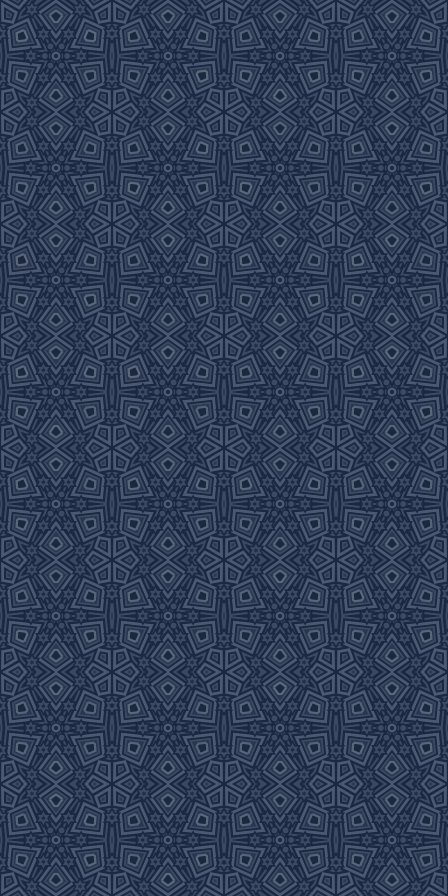
A Shadertoy shader for this pattern:

```glsl
// Indigo geometric lattice: six-petal rosettes at cell centres, smaller six-petal
// flowers at cell corners, and six-pointed stars in the gaps between them.
// Nested outlines are bands of one distance field; 4 by 8 whole cells wrap around.

const float PI = 3.14159265;
const vec2 REPEATS = vec2(4.0, 8.0);

const vec3 NIGHT = vec3(0.105, 0.155, 0.255);
const vec3 NAVY  = vec3(0.16, 0.22, 0.32);
const vec3 SLATE = vec3(0.24, 0.29, 0.39);
const vec3 STEEL = vec3(0.30, 0.35, 0.45);
const vec3 MIST  = vec3(0.36, 0.41, 0.47);

float hash(vec2 p) {
    return fract(sin(dot(p, vec2(127.1, 311.7))) * 4375.85);
}

// Fold the plane into one of six sectors, centred on the x axis.
vec2 foldSix(vec2 p, float start) {
    float sector = PI / 3.0;
    float a = mod(atan(p.y, p.x) - start + 0.5 * sector, sector) - 0.5 * sector;
    return length(p) * vec2(cos(a), abs(sin(a)));
}

// Signed distance to a half plane through a and b, positive on the left side.
float edge(vec2 p, vec2 a, vec2 b) {
    vec2 t = normalize(b - a);
    return dot(p - a, vec2(-t.y, t.x));
}

// Kite petal with mitred corners, lying along the x axis; p.y must be >= 0.
float petal(vec2 p, float inner, vec2 shoulder, float outer) {
    return max(edge(p, vec2(inner, 0.0), shoulder),
               edge(p, shoulder, vec2(outer, 0.0)));
}

float hexStar(vec2 p, float radius) {
    return dot(foldSix(p, PI / 6.0), vec2(0.5, 0.866)) - 0.5 * radius;
}

// Antialiased coverage of a filled shape and of a band around one contour.
float fill(float d, float px) {
    return clamp(0.5 - d / px, 0.0, 1.0);
}

float band(float d, float level, float width, float px) {
    return fill(abs(d - level) - 0.5 * width, px);
}

vec3 lattice(vec2 p, float px) {
    vec2 id = mod(floor(p), REPEATS);
    vec2 c = fract(p) - 0.5;
    vec2 q = abs(c);

    // Petals of the rosette and of the corner flower
    vec2 spoke = foldSix(c, PI / 6.0);
    float rosette = petal(spoke, 0.17, vec2(0.38, 0.155), 0.49);
    float flower = petal(foldSix(q - 0.5, 0.0), 0.045, vec2(0.17, 0.070), 0.23);
    float d = min(rosette, flower);

    // Ground, then outlines inside and outside the petals
    vec3 col = mix(NIGHT, NAVY, fill(d + 0.044, px));
    col = mix(col, SLATE, band(d, 0.042, 0.018, px));
    col = mix(col, SLATE, band(d, 0.084, 0.018, px));
    col = mix(col, SLATE, band(d, -0.037, 0.016, px));
    col = mix(col, STEEL, band(d, 0.0, 0.025, px));

    // Rounded shields inside the rosette petals, slightly uneven in tone
    float tone = hash(id + floor(c * 4.0 + 0.5) * 0.37);
    float shield = max(length(spoke - vec2(0.355, 0.0)) - 0.062, rosette + 0.058);
    col = mix(col, mix(STEEL, MIST, 0.5 + 0.5 * tone), fill(shield, px));
    col = mix(col, NIGHT, fill(shield + 0.020, px));

    // Stars in the gaps
    vec2 gap = foldSix(c, 0.0);
    float star = min(hexStar(q - vec2(0.5, 0.20), 0.065),
                     hexStar(q - vec2(0.215, 0.415), 0.058));
    star = min(star, hexStar(gap - vec2(0.225, 0.0), 0.058));
    col = mix(col, NIGHT, fill(star - 0.014, px));
    col = mix(col, SLATE, fill(star, px));
    col = mix(col, NIGHT, fill(star + 0.019, px));

    // Rosette heart: six beads around a ringed eye
    float bead = length(gap - vec2(0.100, 0.0)) - 0.026;
    float eye = length(c) - 0.040;
    col = mix(col, NIGHT, fill(min(bead, eye) - 0.013, px));
    col = mix(col, SLATE, fill(bead, px));
    col = mix(col, STEEL, fill(eye, px));
    return mix(col, NIGHT, fill(eye + 0.022, px));
}

void mainImage(out vec4 fragColor, in vec2 fragCoord) {
    vec2 p = fragCoord / iResolution.xy * REPEATS;
    float px = 0.9 * REPEATS.y / iResolution.y;
    fragColor = vec4(lattice(p, px), 1.0);
}
```
